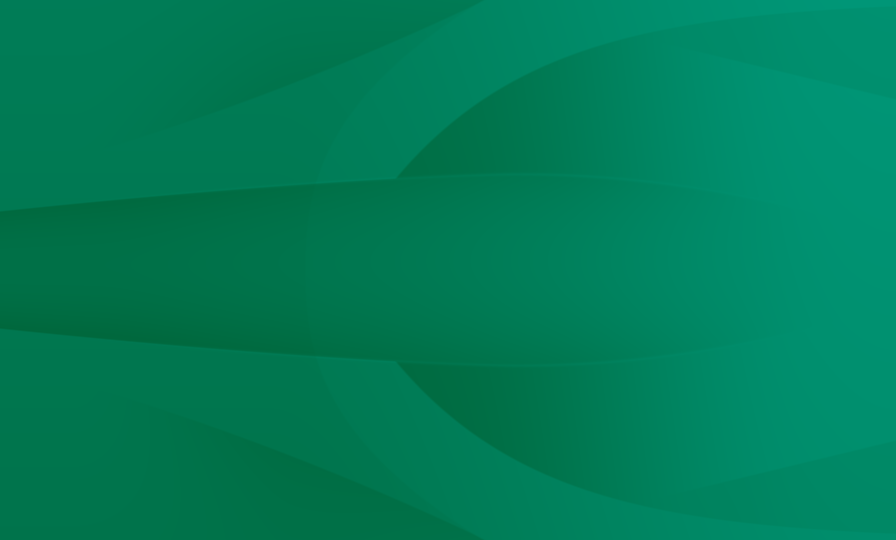
Give the GLSL for this background, as a Shadertoy shader.

```glsl
// Emerald backdrop of overlapping translucent curves, mirrored about the horizontal midline.

const vec3 DEEP_GREEN = vec3(0.0, 0.40, 0.23);
const vec3 BRIGHT_TEAL = vec3(0.0, 0.60, 0.48);

// Antialiased coverage: 1 where the signed value is positive
float coverage(float d) {
    float w = max(fwidth(d), 1e-5);
    return smoothstep(-w, w, d);
}

// Soft bright line along the zero of a signed distance
float rim(float d, float width) {
    return exp(-d * d / (width * width));
}

// Half height of the central leaf at x
float leafHeight(float x) {
    float d = x - 0.573;
    float drop = d < 0.0 ? 0.155 * pow(-d, 1.45) : 0.64 * d * d;
    return 0.1775 - drop;
}

// Left boundary of the wide crescent at a distance from the midline
float crescentEdge(float away) {
    return 0.341 + 0.199 * pow(2.0 * away, 2.5);
}

// Half height of the dark lens, closing in on the canvas border
float lensHeight(float x) {
    return 0.5 - 0.271 * exp(-6.0 * (x - 0.475));
}

// Inner boundary of the left swoops
float swoopHeight(float x) {
    return 0.17 + 0.43 * x + 0.33 * x * x;
}

// Inner boundary of the right corner bands
float cornerHeight(float x) {
    return 0.424 - 0.40 * (x - 0.73);
}

// Brightness of the unshaded backdrop
float backdropTone(vec2 uv) {
    return 0.26 + 0.18 * uv.y + 0.45 * smoothstep(0.3, 1.0, uv.x);
}

// Shade of the lens and its corner bands
float lensShade(float x, float away) {
    float inside = coverage(lensHeight(x) - away);
    float body = 0.33 * (1.0 - smoothstep(0.5, 0.9, x));
    float corner = 0.11 * coverage(away - cornerHeight(x)) * smoothstep(0.72, 0.85, x);
    return inside * (body + corner);
}

// Shade of the swoops, strongest beside their edge
float swoopShade(float x, float away) {
    float d = away - swoopHeight(x);
    float falloff = exp(-6.0 * max(d, 0.0));
    return 0.15 * coverage(d) * falloff * smoothstep(0.08, 0.33, x);
}

// Shade of the leaf, deeper toward its edges and left end
float leafShade(float x, float away, float height) {
    float across = away / max(height, 0.01);
    float body = (0.07 + 0.16 * across * across) * (1.0 - smoothstep(0.6, 0.92, x));
    return body + 0.08 * (1.0 - smoothstep(0.1, 0.4, x));
}

void mainImage(out vec4 fragColor, in vec2 fragCoord) {
    vec2 uv = fragCoord / iResolution.xy;
    float away = abs(uv.y - 0.5);
    float base = backdropTone(uv);

    // Layers outside the leaf
    float crescent = coverage(uv.x - crescentEdge(away));
    float outer = base + 0.06 * crescent;
    outer -= swoopShade(uv.x, away) * mix(1.0, 0.3, crescent);
    outer -= lensShade(uv.x, away);

    // Leaf laid over them, dissolving toward the right
    float height = leafHeight(uv.x);
    float leafDist = height - away;
    float inner = base + 0.03 * crescent - leafShade(uv.x, away, height);
    float leafMask = coverage(leafDist) * (1.0 - smoothstep(0.8, 0.95, uv.x));
    float tone = mix(outer, inner, leafMask);

    // Fine highlight on the leaf edge
    float glint = smoothstep(0.0, 0.35, uv.x) * (1.0 - smoothstep(0.6, 0.93, uv.x));
    tone += 0.11 * glint * rim(leafDist, 0.003);

    fragColor = vec4(mix(DEEP_GREEN, BRIGHT_TEAL, clamp(tone, 0.0, 1.0)), 1.0);
}
```
